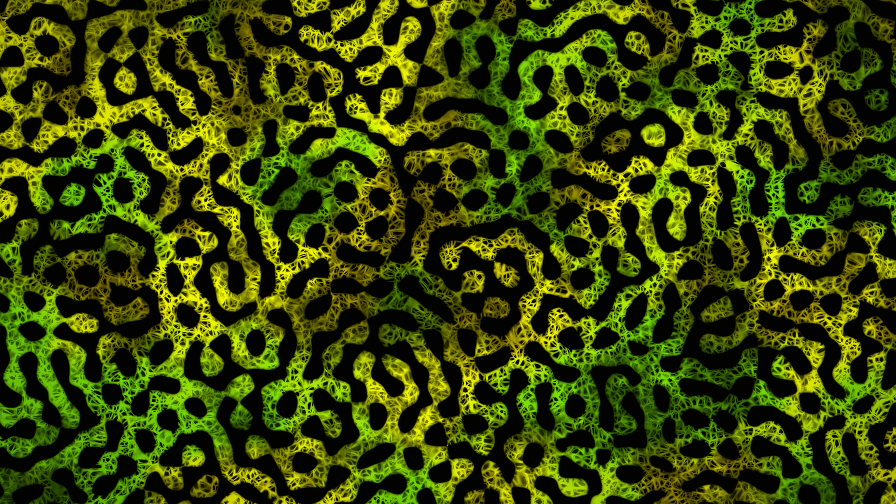
Give the GLSL for this pattern, as a Shadertoy shader.

```glsl
const float WORM_SPACING = 0.060;   // lengths are fractions of the canvas height
const float WORM_LEVEL = 0.34;      // higher values break the worms apart
const float WORM_PHASE = 1.73;      // half width of a worm, in radians of the wave
const float SPACING_SPREAD = 0.11;
const float SLOPE_FLOOR = 0.12;     // keeps flat spots smooth
const float EDGE_SOFTNESS = 0.0018;
const float RIM_WIDTH = 0.006;
const float RIM_SHADE = 0.75;
const int WAVE_COUNT = 56;
const float COARSE_MESH = 0.0165;
const float FINE_MESH = 0.0105;
const float STRAND_WIDTH = 0.44;
const float FIBRE_WARP = 0.016;
const float PATCH_SIZE = 0.12;
const float VIGNETTE = 0.25;
const vec3 BLACK = vec3(0.008, 0.008, 0.0);
const vec3 LEAF = vec3(0.47, 0.87, 0.02);
const vec3 LEMON = vec3(0.94, 0.97, 0.0);
const vec3 OLIVE = vec3(0.90, 0.82, 0.01);
const float PI = 3.14159;

vec2 hash22(vec2 p) {
    vec3 q = fract(p.xyx * vec3(0.1031, 0.1030, 0.0973));
    q += dot(q, q.yzx + 33.33);
    return fract((q.xx + q.yz) * q.zy);
}

vec2 noise2(vec2 p) {
    vec2 cell = floor(p), f = fract(p);
    f = f * f * (3.0 - 2.0 * f);
    vec2 low = mix(hash22(cell), hash22(cell + vec2(1, 0)), f.x);
    vec2 high = mix(hash22(cell + vec2(0, 1)), hash22(cell + vec2(1, 1)), f.x);
    return mix(low, high, f.y);
}

vec2 fractalNoise(vec2 p) {
    return 0.6 * noise2(p) + 0.27 * noise2(p * 2.1 + 17.3) + 0.13 * noise2(p * 4.3 + 41.7);
}

// Signed distance to the worms: random waves, evened out by their local amplitude
float wormDistance(vec2 p) {
    float baseFreq = 2.0 * PI / WORM_SPACING;
    float height = 0.0;
    vec2 slope = vec2(0.0);
    for (int i = 0; i < WAVE_COUNT; i++) {
        vec2 rnd = hash22(vec2(float(i) + 3.0, 71.0));
        float stretch = hash22(vec2(float(i) + 9.0, 137.0)).x * 2.0 - 1.0;
        float angle = (float(i) + rnd.x) * PI / float(WAVE_COUNT);
        vec2 dir = vec2(cos(angle), sin(angle)) * (1.0 + SPACING_SPREAD * stretch);
        float phase = baseFreq * dot(dir, p) + 2.0 * PI * rnd.y;
        height += cos(phase);
        slope -= dir * sin(phase);
    }
    float scale = sqrt(2.0 / float(WAVE_COUNT));
    height = height * scale - WORM_LEVEL;
    slope *= scale;
    // Adding a share of the slope widens the worms without joining them
    float reach = -cos(WORM_PHASE) / sin(WORM_PHASE);
    float steepness = length(vec3(slope, SLOPE_FLOOR));
    float rise = height + reach * length(slope);
    return -atan(rise, steepness) / baseFreq;
}

// Bright strands along the borders of scattered cells
float mesh(vec2 p) {
    vec2 cell = floor(p), f = fract(p);
    float nearest = 8.0, second = 8.0;
    for (int y = -1; y <= 1; y++) {
        for (int x = -1; x <= 1; x++) {
            vec2 offset = vec2(x, y);
            float d = length(offset + hash22(cell + offset + 200.0) - f);
            second = min(second, max(nearest, d));
            nearest = min(nearest, d);
        }
    }
    return 1.0 - smoothstep(0.04, STRAND_WIDTH, second - nearest);
}

void mainImage(out vec4 fragColor, in vec2 fragCoord) {
    vec2 uv = fragCoord / iResolution.xy;
    vec2 p = fragCoord / iResolution.y;

    // Fibrous net, bent by a slow warp
    vec2 bent = p + FIBRE_WARP * (noise2(p / 0.03 + 5.0) - 0.5);
    float web = max(mesh(bent / COARSE_MESH), 0.7 * mesh(bent / FINE_MESH + 57.0));

    // Patches of light, filling and hue
    vec2 patches = smoothstep(0.3, 0.7, fractalNoise(p / PATCH_SIZE + 11.0));
    float hue = smoothstep(0.26, 0.56, fractalNoise(p / (1.7 * PATCH_SIZE) + 83.0).x);
    float grain = fractalNoise(p / 0.012 + 31.0).y;
    float light = mix(0.03 + 0.97 * web, 0.42 + 0.58 * web, patches.y * patches.y);
    light *= mix(0.52, 1.1, patches.x) * mix(0.45, 1.55, grain);

    vec3 warm = mix(OLIVE, LEMON, smoothstep(0.1, 0.6, 0.5 * (patches.x + patches.y)));
    vec3 color = mix(LEAF, warm, hue) * min(light, 1.0);

    // Shade towards the corners and the worm rims
    vec2 centered = uv * 2.0 - 1.0;
    color *= 1.0 - VIGNETTE * smoothstep(0.3, 2.0, dot(centered, centered));
    float d = wormDistance(p);
    color *= mix(RIM_SHADE, 1.0, smoothstep(0.0, RIM_WIDTH, d));

    color = mix(BLACK, color, smoothstep(-EDGE_SOFTNESS, EDGE_SOFTNESS, d));
    fragColor = vec4(clamp(color, 0.0, 1.0), 1.0);
}
```
